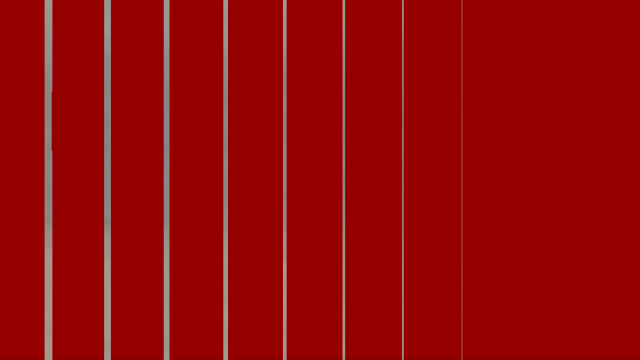
A WebGL 1 fragment shader for this pattern:

```glsl
precision highp float;
// Deep red panels split by eight vertical grey slits that narrow to the right.
// Slit edges follow two slightly different spacings; box coverage smooths them,
// and soft value noise mottles the grey seen through the gaps.

uniform vec2 u_resolution;

const int SLIT_COUNT = 8;
const float FIRST_LEFT = 0.0697;
const float LEFT_STEP = 0.0931;
const float FIRST_RIGHT = 0.0818;
const float RIGHT_STEP = 0.0915;

const vec3 PANEL_RED = vec3(0.58, 0.0, 0.0);
const vec3 GREY_TOP = vec3(0.60, 0.60, 0.58);
const vec3 GREY_MIDDLE = vec3(0.53, 0.53, 0.52);
const vec3 GREY_BOTTOM = vec3(0.62, 0.60, 0.56);
const vec3 EDGE_GLOW = vec3(0.28, 0.0, 0.0);

float hash(vec2 p) {
  vec3 q = fract(vec3(p.xyx) * 0.1031);
  q += dot(q, q.yzx + 33.33);
  return fract((q.x + q.y) * q.z);
}

float valueNoise(vec2 p) {
  vec2 cell = floor(p);
  vec2 f = fract(p);
  f = f * f * (3.0 - 2.0 * f);
  float low = mix(hash(cell), hash(cell + vec2(1.0, 0.0)), f.x);
  float high = mix(hash(cell + vec2(0.0, 1.0)), hash(cell + 1.0), f.x);
  return mix(low, high, f.y);
}

// Share of a pixel of the given width that lies between two edges.
float spanCoverage(float x, float left, float right, float pixel) {
  float overlap = min(x + 0.5 * pixel, right) - max(x - 0.5 * pixel, left);
  return clamp(overlap / pixel, 0.0, 1.0);
}

// Smooth window between two heights.
float band(float y, float low, float high, float blur) {
  return smoothstep(low - blur, low + blur, y)
       * (1.0 - smoothstep(high - blur, high + blur, y));
}

vec3 backdrop(vec2 uv) {
  vec3 grey = mix(GREY_BOTTOM, GREY_MIDDLE, smoothstep(0.25, 0.46, uv.y));
  grey = mix(grey, GREY_TOP, smoothstep(0.72, 1.0, uv.y));
  float mottling = valueNoise(uv * vec2(90.0, 24.0)) - 0.5;
  float smudge = band(uv.y, 0.375, 0.395, 0.015)
               * (1.0 - smoothstep(0.2, 0.35, uv.x));
  return grey + 0.035 * mottling - 0.035 * smudge;
}

void main() {
  vec2 uv = gl_FragCoord.xy / u_resolution;
  float pixel = 1.0 / u_resolution.x;

  // Total opening left by the slits
  float opening = 0.0;
  for (int i = 0; i < SLIT_COUNT; i++) {
    float index = float(i);
    float left = FIRST_LEFT + LEFT_STEP * index;
    float right = FIRST_RIGHT + RIGHT_STEP * index;
    // A shallow step narrows the first slit near the middle
    if (i == 0) right -= 0.0011 * band(uv.y, 0.582, 0.745, 0.002);
    opening += spanCoverage(uv.x, left, right, pixel);
  }
  opening = min(opening, 1.0);

  // Panels darken a touch at the bottom rim; partial openings glow warm
  vec3 panel = PANEL_RED * mix(0.93, 1.0, smoothstep(0.0, 0.012, uv.y));
  vec3 color = mix(panel, backdrop(uv), opening);
  color += EDGE_GLOW * opening * (1.0 - opening);
  gl_FragColor = vec4(color, 1.0);
}
```
